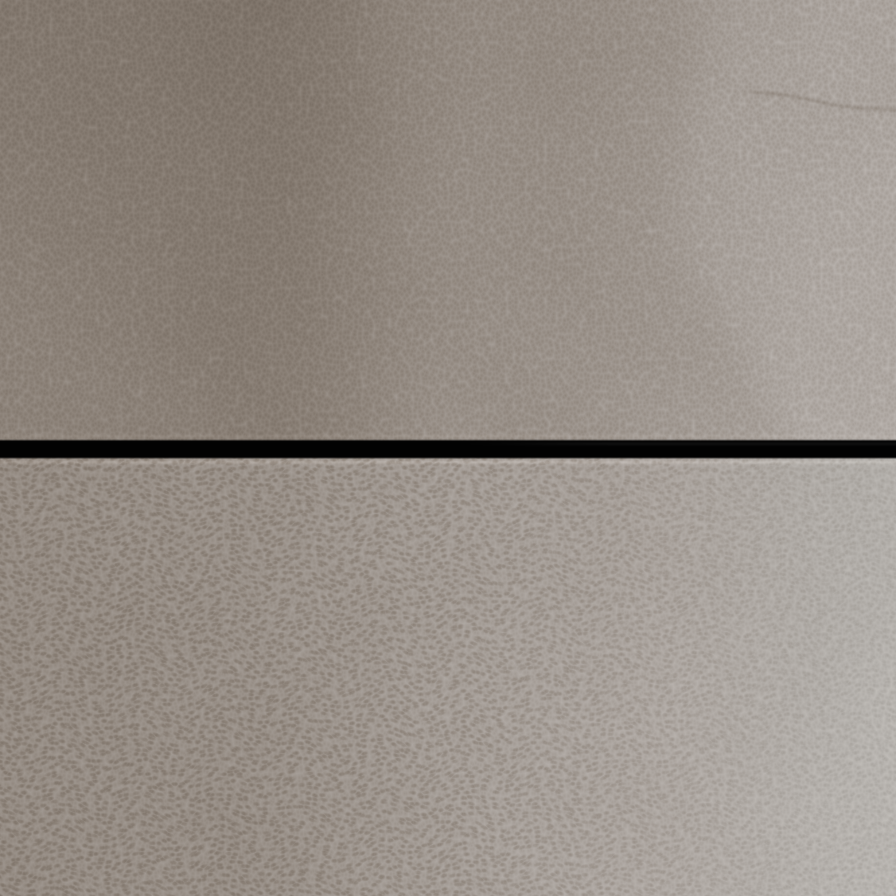
Reproduce this texture procedurally as a WebGL 2 fragment shader.

```glsl
#version 300 es
precision highp float;

uniform vec2 u_resolution;
out vec4 fragColor;

vec2 hash2(vec2 p) {
  vec3 q = fract(p.xyx * vec3(0.1031, 0.1030, 0.0973));
  q += dot(q, q.yzx + 33.33);
  return fract((q.xx + q.yz) * q.zy);
}

// Distance to the nearest scattered point, centred near zero
float cellular(vec2 p) {
  vec2 cell = floor(p);
  float nearest = 2.0;
  for (int j = -1; j <= 1; j++) {
    for (int i = -1; i <= 1; i++) {
      vec2 id = cell + vec2(i, j);
      nearest = min(nearest, length(id + hash2(id) - p));
    }
  }
  return nearest - 0.5;
}

float bump(float x, float centre, float width) {
  float d = (x - centre) / width;
  return exp(-d * d);
}

// Slow mottling from layered sines
float mottle(vec2 p) {
  float sum = 0.0, weight = 0.5;
  for (int i = 0; i < 4; i++) {
    sum += weight * sin(p.x + 1.7 * sin(p.y)) * sin(p.y + 1.3 * sin(p.x * 0.8));
    p = mat2(1.5, 1.1, -1.1, 1.5) * p + 2.3;
    weight *= 0.55;
  }
  return sum;
}

float upperShade(vec2 uv) {
  float height = (uv.y - 0.51) / 0.49;
  float shade = 0.55 + 0.115 * smoothstep(0.25, 1.0, uv.x);
  shade -= 0.04 * height * (1.0 - 0.7 * uv.x);
  shade += 0.022 * bump(uv.x, 0.49, 0.10) - 0.012 * bump(uv.x, 0.30, 0.12);
  shade += 0.012 * bump(uv.x, 0.02, 0.10) * (1.0 - height);

  // Soft diagonal edge of reflected light
  float diagonal = uv.x - 0.745 - 0.55 * max(0.74 - uv.y, 0.0) - 0.12 * max(uv.y - 0.74, 0.0);
  shade += 0.028 * smoothstep(-0.025, 0.05, diagonal) * (1.0 - 0.4 * height);

  // Hairline scratch
  float scratchY = 0.899 - 0.13 * (uv.x - 0.82) + 0.002 * sin(uv.x * 45.0);
  shade -= 0.055 * bump(uv.y, scratchY, 0.0025) * smoothstep(0.81, 0.86, uv.x);
  return shade;
}

float lowerShade(vec2 uv) {
  float depth = 1.0 - uv.y / 0.49;
  float shade = 0.565 + 0.08 * uv.x + 0.055 * uv.x * uv.x;
  shade += 0.03 * depth * smoothstep(0.2, 1.0, uv.x);
  return shade - 0.012 * bump(uv.x, 0.30, 0.12) * depth;
}

void main() {
  vec2 uv = gl_FragCoord.xy / u_resolution;
  float pixel = 1.0 / u_resolution.y;
  float upper = step(0.4987, uv.y);

  // Broad lighting on the two slabs
  float shade = mix(lowerShade(uv), upperShade(uv), upper);
  shade += 0.009 * mottle(uv * vec2(13.0, 11.0));

  // Fine grain, with flatter and darker pits on the lower slab
  float fine = cellular(uv * vec2(230.0, 190.0));
  float pits = cellular(uv * vec2(105.0, 165.0) + 0.5 * sin(uv.yx * 70.0));
  float coarse = cellular(uv * vec2(120.0, 105.0) + 31.0);
  float upperGrain = 0.065 * fine + 0.03 * coarse;
  float pitDepth = 0.07 * (1.0 - 0.55 * smoothstep(0.45, 1.0, uv.x));
  float lowerGrain = 0.05 * fine + pitDepth * smoothstep(-0.4, 0.05, pits) - 0.6 * pitDepth;
  shade += mix(lowerGrain, upperGrain, upper);

  // Warm shadows fade to neutral highlights
  float warmth = 1.0 - smoothstep(0.50, 0.73, shade);
  vec3 color = shade - mix(vec3(0.0, 0.024, 0.043), vec3(0.0, 0.041, 0.080), warmth);
  color += vec3(-0.008, 0.002, 0.003) * (1.0 - upper) * smoothstep(0.7, 1.0, uv.x);

  // Black groove with a pale lower lip and thin upper shadow
  float offset = uv.y - 0.4987;
  color += 0.06 * bump(offset, -0.0145, 0.0022);
  color += 0.025 * bump(offset, 0.0145, 0.0018);
  float groove = 1.0 - smoothstep(0.0095 - pixel, 0.0105 + pixel, abs(offset));
  float sheen = 0.045 * bump(offset, 0.006, 0.002) * smoothstep(0.5, 0.7, uv.x);
  color = mix(color, vec3(0.008 + sheen), groove);

  fragColor = vec4(clamp(color, 0.0, 1.0), 1.0);
}
```
